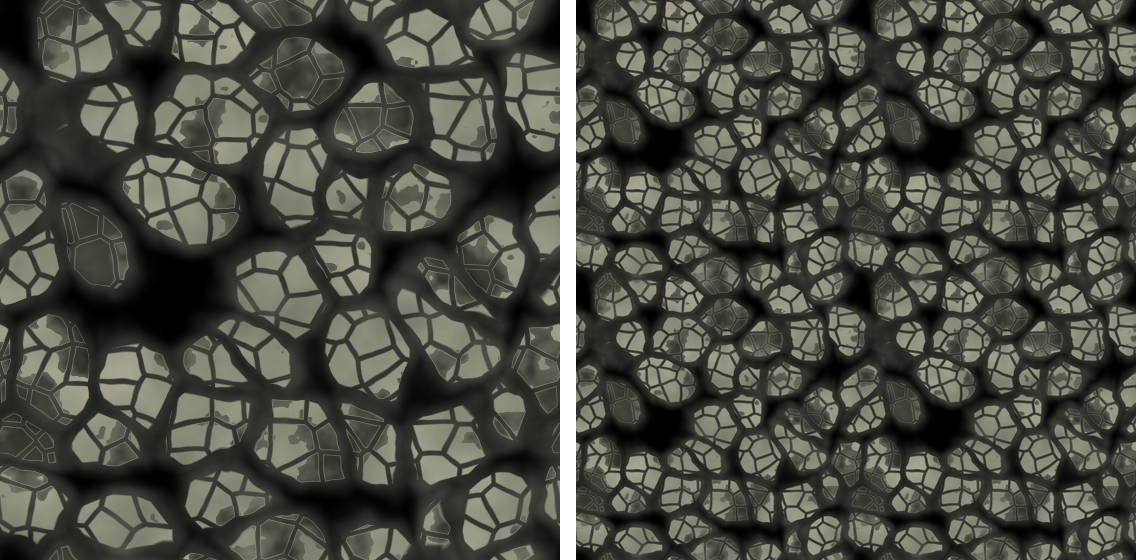
Left: one tile. Right: repeated 2 by 2.
Write a WebGL 1 fragment shader that draws this texture.

```glsl
precision highp float;
// Pale cracked stones in smoky halos over black, as a seamless tile.
// Scattered rounded stones share a distance field; a finer Voronoi net cracks
// them, and wrapped noise adds the soot, the ribbons of smoke and the mottling.
uniform vec2 u_resolution;

vec2 hash2(vec2 p) {
  vec3 q = fract(p.xyx * vec3(0.1031, 0.1030, 0.0973));
  q += dot(q, q.yzx + 33.33);
  return fract((q.xx + q.yz) * q.zy);
}

// Value noise that wraps after "period" lattice cells
float noise(vec2 p, float period) {
  vec2 i = floor(p), f = fract(p);
  f = f * f * (3.0 - 2.0 * f);
  float a = hash2(mod(i, period)).x;
  float b = hash2(mod(i + vec2(1.0, 0.0), period)).x;
  float c = hash2(mod(i + vec2(0.0, 1.0), period)).x;
  float d = hash2(mod(i + 1.0, period)).x;
  return mix(mix(a, b, f.x), mix(c, d, f.x), f.y);
}

float fbm(vec2 uv, float frequency) {
  float sum = 0.0, weight = 0.5;
  for (int i = 0; i < 4; i++) {
    sum += weight * noise(uv * frequency, frequency);
    frequency *= 2.0;
    weight *= 0.5;
  }
  return sum / 0.9375;
}

vec2 warp(vec2 uv, float frequency) {
  return vec2(fbm(uv + 0.13, frequency), fbm(uv + 0.61, frequency)) - 0.5;
}

// x: distance inside the nearest stone, negative outside; y: its random value
vec2 stones(vec2 uv) {
  const float GRID = 7.0;
  vec2 p = uv * GRID, cell = floor(p);
  float best = -9.0, second = -9.0, id = 0.0;
  for (int y = -2; y <= 2; y++) {
    for (int x = -2; x <= 2; x++) {
      vec2 c = cell + vec2(float(x), float(y));
      vec2 key = mod(c, GRID);
      vec2 look = hash2(key + 71.0);
      if (look.x < 0.13) continue;
      vec2 r = p - c - 0.08 - 0.84 * hash2(key + 19.0);
      float angle = 6.283 * look.y;
      vec2 axis = vec2(cos(angle), sin(angle));
      vec2 q = abs(vec2(dot(r, axis) * 0.84, dot(r, vec2(-axis.y, axis.x)) * 1.18));
      float facets = max(max(q.x, q.y), 0.74 * (q.x + q.y));
      float inside = 0.49 + 0.2 * look.x - mix(length(q), facets, 0.6);
      if (inside > best) {
        second = best;
        best = inside;
        id = hash2(key + 43.0).x;
      } else {
        second = max(second, inside);
      }
    }
  }
  return vec2(min(best, 0.5 * (best - second) + min(best, 0.0)) / GRID, id);
}

// Distance to the nearest border of the fine crack net
float cracks(vec2 uv) {
  const float GRID = 16.0;
  vec2 p = uv * GRID, cell = floor(p), nearest = vec2(9.0);
  for (int y = -1; y <= 1; y++) {
    for (int x = -1; x <= 1; x++) {
      vec2 c = cell + vec2(float(x), float(y));
      vec2 r = c + 0.1 + 0.8 * hash2(mod(c, GRID) + 5.0) - p;
      if (dot(r, r) < dot(nearest, nearest)) nearest = r;
    }
  }
  float border = 9.0;
  for (int y = -2; y <= 2; y++) {
    for (int x = -2; x <= 2; x++) {
      vec2 c = cell + vec2(float(x), float(y));
      vec2 r = c + 0.1 + 0.8 * hash2(mod(c, GRID) + 5.0) - p;
      vec2 gap = r - nearest;
      if (dot(gap, gap) > 0.0001) border = min(border, dot(0.5 * (r + nearest), normalize(gap)));
    }
  }
  return border / GRID;
}

void main() {
  vec2 uv = gl_FragCoord.xy / u_resolution;
  float pixel = 1.0 / u_resolution.y;
  vec2 bent = uv + 0.07 * warp(uv, 6.0);
  vec2 stone = stones(bent);

  // Smoke: overlapping, differently bent copies of the stone outlines
  float smoke = smoothstep(-0.032, 0.024, stone.x);
  for (int k = 1; k <= 2; k++) {
    vec2 drift = 0.07 * warp(uv + 0.29 * float(k), 8.0);
    smoke += smoothstep(-0.03, 0.022, stones(bent + drift).x);
  }
  float ribbon = abs(2.0 * fbm(uv + 0.1 * warp(uv, 4.0), 9.0) - 1.0);
  float tone = 0.235 * smoke / 3.0 * (0.82 + 0.7 * ribbon);

  // Pale fragments between the cracks
  float net = cracks(uv + 0.02 * warp(uv, 9.0));
  float fragment = min(stone.x - 0.013, net - 0.0045);
  float face = smoothstep(-pixel, pixel, fragment);
  float pale = 0.57 + 0.24 * (fbm(uv + 0.37, 10.0) - 0.5);

  // Soot covers some stones with ragged patches, leaving thin outlines
  float soot = fbm(uv + 0.71, 14.0) + 0.45 * stone.y * stone.y;
  float covered = smoothstep(0.71, 0.725, soot);
  float sooty = tone + 0.15 * (1.0 - smoothstep(0.72, 0.95, soot));
  float outline = 1.0 - smoothstep(0.0, max(0.0018, pixel), abs(fragment));
  tone = mix(tone, mix(pale, sooty, covered), face);
  tone += 0.17 * outline * covered;

  gl_FragColor = vec4(tone * mix(vec3(1.0, 1.0, 0.92), vec3(1.0, 1.0, 0.88), face), 1.0);
}
```
